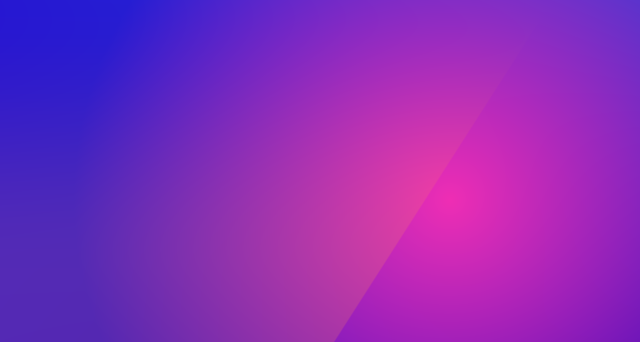
Give the GLSL for this background, as a Shadertoy shader.

```glsl
// A pink glow on a blue-violet gradient, with a warm slanted veil over the left side.

// Backdrop corner colours
const vec3 TOP_LEFT = vec3(0.149, 0.092, 0.824);
const vec3 TOP_RIGHT = vec3(0.149, 0.208, 0.835);
const vec3 BOTTOM_LEFT = vec3(0.149, 0.055, 0.800);
const vec3 BOTTOM_RIGHT = vec3(0.149, 0.031, 0.733);

// Glow: centre as a share of the canvas, radius in canvas heights
const vec3 GLOW_COLOR = vec3(0.935, 0.178, 0.706);
const vec2 GLOW_CENTER = vec2(0.703, 0.415);
const float GLOW_RADIUS = 1.10;

// Veil: its right edge leans to the right and it fades towards the top
const vec3 VEIL_COLOR = vec3(1.0, 0.549, 0.353);
const float VEIL_OPACITY = 0.21;
const float VEIL_FOOT = 0.522;
const float VEIL_LEAN = 0.64;
const float VEIL_FADE_START = 0.2;
const float VEIL_FADE_END = 1.0;

vec3 backdrop(vec2 uv) {
    vec3 bottom = mix(BOTTOM_LEFT, BOTTOM_RIGHT, uv.x);
    vec3 top = mix(TOP_LEFT, TOP_RIGHT, uv.x);
    return mix(bottom, top, uv.y);
}

float glowAmount(vec2 uv, float aspect) {
    vec2 offset = (uv - GLOW_CENTER) * vec2(aspect, 1.0);
    return clamp(1.0 - length(offset) / GLOW_RADIUS, 0.0, 1.0);
}

float veilAmount(vec2 uv, float aspect, float pixel) {
    float across = (uv.x - VEIL_FOOT) * aspect - VEIL_LEAN * uv.y;
    float edgeDistance = across / length(vec2(1.0, VEIL_LEAN));
    float inside = 1.0 - smoothstep(-pixel, pixel, edgeDistance);
    float fade = 1.0 - smoothstep(VEIL_FADE_START, VEIL_FADE_END, uv.y);
    return VEIL_OPACITY * inside * fade;
}

void mainImage(out vec4 fragColor, in vec2 fragCoord) {
    vec2 uv = fragCoord / iResolution.xy;
    float aspect = iResolution.x / iResolution.y;
    float pixel = 1.0 / iResolution.y;

    vec3 color = backdrop(uv);
    color = mix(color, GLOW_COLOR, glowAmount(uv, aspect));
    color = mix(color, VEIL_COLOR, veilAmount(uv, aspect, pixel));
    fragColor = vec4(color, 1.0);
}
```
